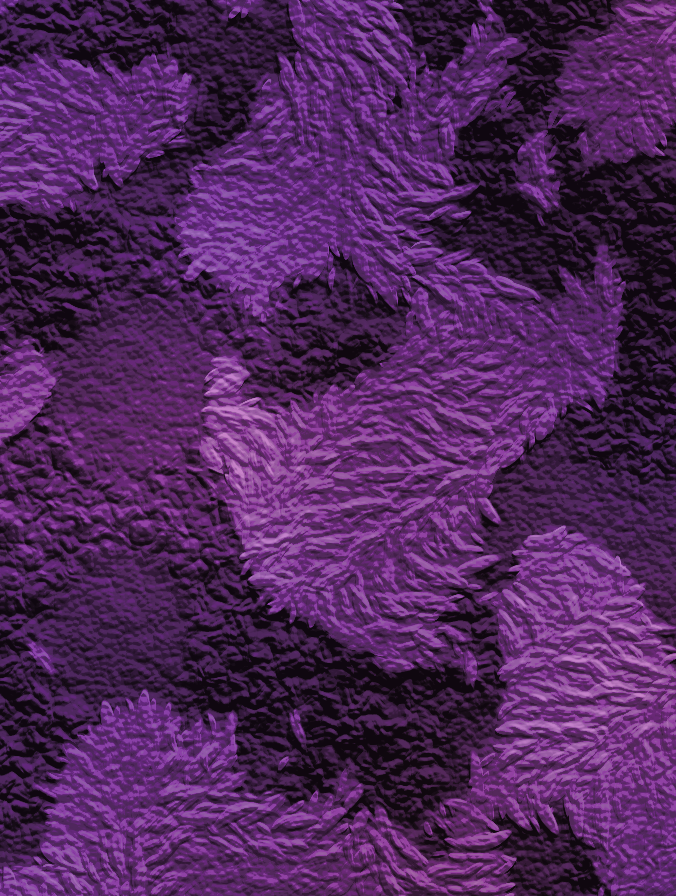
This texture is drawn by a Shadertoy shader. Its source:

```glsl
// Thick purple impasto: feathery paint patches over dark, crumbly ground.

const vec2 LIGHT = vec2(0.28, 0.96);

vec2 hash2(vec2 p) {
    vec3 q = fract(p.xyx * vec3(0.1031, 0.1030, 0.0973));
    q += dot(q, q.yzx + 33.33);
    return fract((q.xx + q.yz) * q.zy);
}

float noise(vec2 p) {
    vec2 i = floor(p), f = fract(p);
    f = f * f * (3.0 - 2.0 * f);
    float low = mix(hash2(i).x, hash2(i + vec2(1, 0)).x, f.x);
    float high = mix(hash2(i + vec2(0, 1)).x, hash2(i + vec2(1, 1)).x, f.x);
    return mix(low, high, f.y);
}

float fbm(vec2 p) {
    float sum = 0.0, weight = 0.57;
    for (int i = 0; i < 3; i++) {
        sum += weight * noise(p);
        p = mat2(1.6, 1.2, -1.2, 1.6) * p + 7.3;
        weight *= 0.5;
    }
    return sum;
}

// Rounded cellular bumps: 1 at a cell's centre, falling to its border
float crumbs(vec2 p) {
    vec2 cell = floor(p);
    float nearest = 2.0;
    for (int k = 0; k < 9; k++) {
        vec2 id = cell + vec2(k % 3 - 1, k / 3 - 1);
        vec2 d = p - id - hash2(id);
        nearest = min(nearest, dot(d, d));
    }
    return 1.0 - sqrt(nearest);
}

// Where paint lies: 0 on bare ground, 1 inside a patch
float patches(vec2 p) {
    p += 0.025 * sin(p.yx * vec2(17.0, 14.0) + vec2(0.5, 2.0));
    float spread = 0.11 * sin(p.x * 13.0 + 3.0 * p.y - 1.2) * sin(p.y * 14.0 - 2.0 * p.x);
    float field = fbm(p * vec2(8.0, 7.0) + vec2(13.0, 41.0)) + spread;
    return smoothstep(0.43, 0.52, field);
}

// Brush direction, fanning out around the upward axis
float flow(vec2 p) {
    return 1.5 + 1.1 * sin(p.x * 14.0 + 2.0 * sin(p.y * 9.0))
               + 0.9 * sin(p.y * 17.0 - p.x * 9.0);
}

// Overlapping curved brush dabs, one per cell, kept only on painted cells
float dabs(vec2 p, float freq) {
    vec2 g = p * freq, cell = floor(g);
    float top = 0.0;
    for (int k = 0; k < 9; k++) {
        vec2 id = cell + vec2(k % 3 - 1, k / 3 - 1);
        vec2 rnd = hash2(id + freq);
        vec2 centre = id + 0.2 + 0.6 * rnd;
        float a = flow(centre / freq) + 1.1 * (rnd.y - 0.5);
        vec2 d = mat2(cos(a), -sin(a), sin(a), cos(a)) * (g - centre);
        d.y += (rnd.x - 0.5) * 0.7 * d.x * d.x;
        vec2 e = d / vec2(0.6 + 0.42 * rnd.y, 0.27);
        float body = 1.0 - dot(e, e);
        if (body > 0.0) {
            float bristles = 0.9 + 0.1 * sin(d.y * 30.0);
            float load = (0.5 + 0.5 * rnd.x) * patches(centre / freq);
            top = max(top, body * bristles * load);
        }
    }
    return top;
}

// Relief height, paint cover and clumpiness of the ground
vec3 surface(vec2 p) {
    float broad = dabs(p, 29.0), thin = dabs(p, 56.0);
    float cover = max(0.9 * patches(p), smoothstep(0.03, 0.25, max(broad, thin)));
    float clumpy = smoothstep(0.32, 0.58, noise(p * 7.0 + 31.0));
    float brushed = 0.4 + 0.6 * smoothstep(0.35, 0.6, noise(p * 8.0 + 67.0));
    float wrinkles = sin(34.0 * fbm(p * vec2(17.0, 24.0)));
    float paint = brushed * (0.0058 * broad + 0.0030 * thin) + 0.0006 * wrinkles + 0.0045;
    vec2 ragged = p + 0.012 * vec2(noise(p * 60.0), noise(p * 60.0 + 9.0));
    float ground = (0.3 + 0.7 * clumpy)
                 * (0.007 * crumbs(ragged * 47.0) + 0.0045 * crumbs(ragged * 92.0)
                  + 0.012 * (fbm(p * 26.0) - 0.5));
    float grain = 0.0017 * crumbs(p * vec2(115.0, 135.0));
    return vec3(mix(ground, paint, cover) + grain, cover, clumpy);
}

// Tone from 0 to 1 into the pigment scale
vec3 pigment(float t) {
    vec3 c = mix(vec3(0.06, 0.03, 0.06), vec3(0.09, 0.05, 0.09), smoothstep(0.0, 0.08, t));
    c = mix(c, vec3(0.20, 0.10, 0.22), smoothstep(0.10, 0.25, t));
    c = mix(c, vec3(0.32, 0.16, 0.36), smoothstep(0.28, 0.46, t));
    c = mix(c, vec3(0.40, 0.16, 0.47), smoothstep(0.50, 0.64, t));
    c = mix(c, vec3(0.56, 0.26, 0.64), smoothstep(0.67, 0.80, t));
    c = mix(c, vec3(0.58, 0.36, 0.64), smoothstep(0.84, 0.94, t));
    return mix(c, vec3(0.76, 0.52, 0.80), smoothstep(0.98, 1.25, t));
}

void mainImage(out vec4 fragColor, in vec2 fragCoord) {
    vec2 p = fragCoord / iResolution.y;
    float reach = 0.0025;
    vec3 here = surface(p);
    vec3 lit = surface(p + LIGHT * reach);
    vec3 caster = surface(p + LIGHT * 0.011);

    // Raking light and the shadows thrown by raised paint
    float slope = (here.x - lit.x) / reach;
    float relief = 0.62 * slope / (0.7 + abs(slope));
    float shadow = max(caster.y - here.y, 0.0) + 40.0 * max(caster.x - here.x - 0.002, 0.0);

    float tone = mix(0.42 - 0.17 * here.z, 0.73, here.y);
    tone += relief - 0.20 * shadow + 14.0 * (here.x - 0.006);
    tone += 0.40 * (noise(p * 4.5 + 5.0) - 0.5);

    vec3 tint = mix(vec3(0.93, 0.95, 1.05), vec3(1.06, 1.0, 0.97), noise(p * 4.0 + 19.0));
    fragColor = vec4(pigment(tone) * tint, 1.0);
}
```
